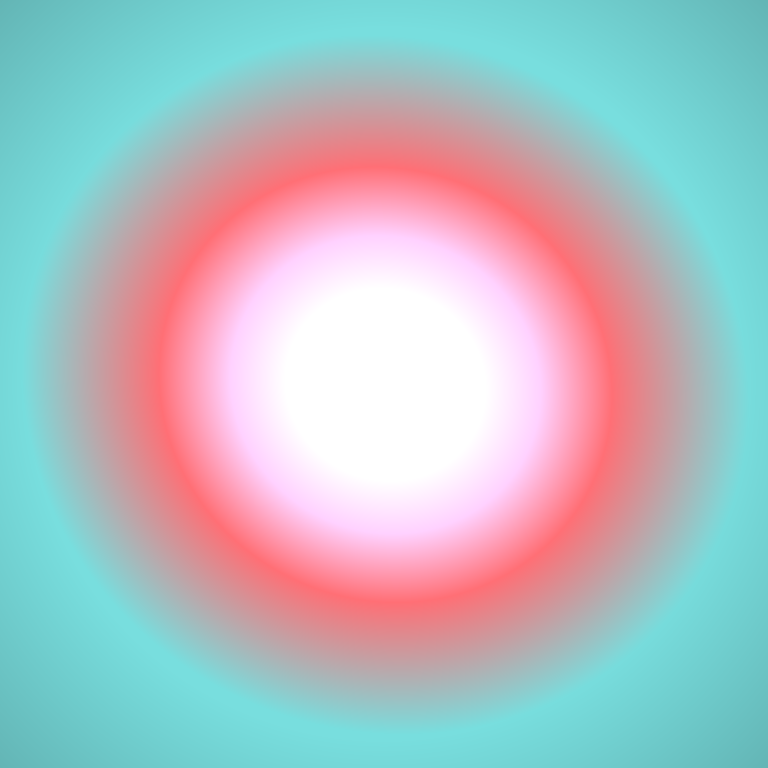
Reproduce this background procedurally as a WebGL 1 fragment shader.

```glsl
precision highp float;

uniform vec2 u_resolution;

// Glow shape, in canvas units
const vec2 CENTER = vec2(0.502, 0.499);
const float TILT = -0.45;
const float STRETCH = 1.032;

// Radii of the colour stops
const float CORE_RADIUS = 0.128;
const float PINK_RADIUS = 0.198;
const float RED_RADIUS = 0.289;
const float RIM_RADIUS = 0.464;
const float CORNER_RADIUS = 0.707;

const vec3 WHITE = vec3(1.0);
const vec3 PINK = vec3(1.0, 0.82, 1.0);
const vec3 RED = vec3(1.0, 0.435, 0.46);
const vec3 TEAL = vec3(0.47, 0.87, 0.87);
const vec3 DEEP_TEAL = vec3(0.39, 0.71, 0.71);

// Linear ramp from 0 to 1 between two radii
float ramp(float inner, float outer, float radius) {
    return clamp((radius - inner) / (outer - inner), 0.0, 1.0);
}

// Radius measured along a tilted, slightly stretched ellipse
float ellipseRadius(vec2 p) {
    float c = cos(TILT);
    float s = sin(TILT);
    vec2 axes = vec2(c * p.x + s * p.y, c * p.y - s * p.x);
    return length(axes / vec2(STRETCH, 1.0 / STRETCH));
}

void main() {
    float side = min(u_resolution.x, u_resolution.y);
    vec2 fromMiddle = (gl_FragCoord.xy - 0.5 * u_resolution) / side;
    float radius = ellipseRadius(fromMiddle + 0.5 - CENTER);

    // Glow from the white core out to the teal rim
    vec3 color = mix(WHITE, PINK, ramp(CORE_RADIUS, PINK_RADIUS, radius));
    color = mix(color, RED, ramp(PINK_RADIUS, RED_RADIUS, radius));
    color = mix(color, TEAL, ramp(RED_RADIUS, RIM_RADIUS, radius));

    // Darker corners
    float corner = ramp(RIM_RADIUS, CORNER_RADIUS, length(fromMiddle));
    color = mix(color, DEEP_TEAL, corner);

    gl_FragColor = vec4(color, 1.0);
}
```
